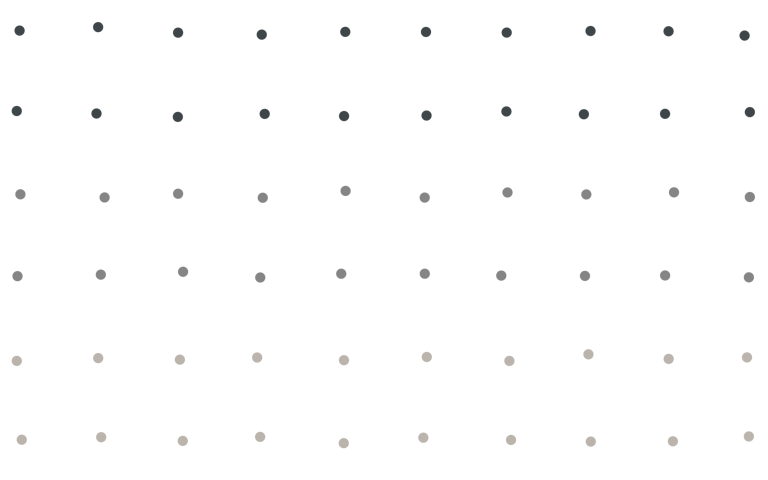
Write a Shadertoy shader that draws this pattern.

```glsl
// Lengths are fractions of the canvas height, measured from the top left.
const vec2 FIRST_DOT = vec2(0.0394, 0.0675);
const vec2 PITCH = vec2(0.1692, 0.1696);
const float DOT_RADIUS = 0.0106;
const float JITTER = 0.009;

const vec3 PAPER = vec3(1.0);
const vec3 SLATE = vec3(0.243, 0.275, 0.285);
const vec3 GRAY = vec3(0.520, 0.520, 0.520);
const vec3 TAUPE = vec3(0.730, 0.705, 0.675);

vec2 hash22(vec2 p) {
    vec3 q = fract(p.xyx * vec3(0.1031, 0.1030, 0.0973));
    q += dot(q, q.yzx + 33.33);
    return fract((q.xx + q.yz) * q.zy);
}

// Sum of uniform offsets: most dots shift slightly, a few shift further.
vec2 dotJitter(vec2 cell) {
    vec2 sum = vec2(-1.5);
    for (int i = 0; i < 3; i++) {
        sum += hash22(cell + 17.3 * float(i) + 5.0);
    }
    return JITTER * sum;
}

// Each colour covers two rows.
vec3 rowColor(float row) {
    return row < 2.0 ? SLATE : row < 4.0 ? GRAY : TAUPE;
}

void mainImage(out vec4 fragColor, in vec2 fragCoord) {
    vec2 p = vec2(fragCoord.x, iResolution.y - fragCoord.y) / iResolution.y;
    float pixel = 1.0 / iResolution.y;

    // Nearest grid point and its displaced dot
    vec2 cell = floor((p - FIRST_DOT) / PITCH + 0.5);
    vec2 center = FIRST_DOT + cell * PITCH + dotJitter(cell);

    float edge = length(p - center) - DOT_RADIUS;
    float coverage = 1.0 - smoothstep(-0.75 * pixel, 0.75 * pixel, edge);

    fragColor = vec4(mix(PAPER, rowColor(cell.y), coverage), 1.0);
}
```
